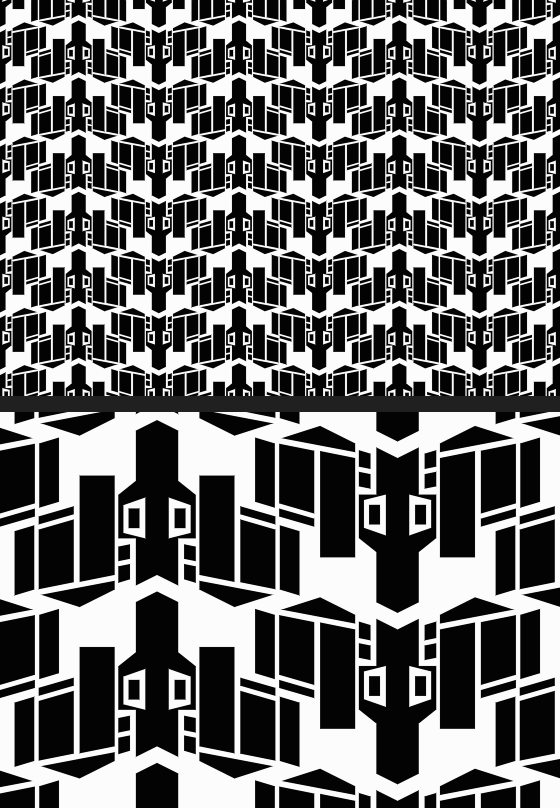
Top, the full canvas; bottom, a detail of the centre.
A Shadertoy shader for this pattern:

```glsl
const float CANVAS_HEIGHT = 813.0;    // design units from top to bottom
const float COLUMN_STEP = 164.6;      // between upright and inverted columns
const float ROW_STEP = 117.3;
const vec2 FIRST_MOTIF = vec2(161.5, 36.9);
const float FLIP_HEIGHT = 142.0;      // vertical offset of inverted columns
const vec3 INK = vec3(0.01);
const vec3 PAPER = vec3(0.99);

// Signed distance to a line given as (height at x = 0 of the span, slope).
float belowLine(vec2 p, vec2 line) {
    return (line.x + line.y * p.x - p.y) / sqrt(1.0 + line.y * line.y);
}

// Vertical sides with independently sloped upper and lower edges; y points down.
float slab(vec2 p, vec2 span, vec2 upper, vec2 lower) {
    float sides = max(span.x - p.x, p.x - span.y);
    p.x -= span.x;
    return max(sides, max(belowLine(p, upper), -belowLine(p, lower)));
}

float block(vec2 p, vec2 span, vec2 heights) {
    return slab(p, span, vec2(heights.x, 0.0), vec2(heights.y, 0.0));
}

// Pointed trunk with branching arms and framed openings.
float trunkShape(vec2 p) {
    float d = slab(p, vec2(-10.0, 14.5), vec2(0.0, 0.5), vec2(106.0, 0.5));
    d = min(d, slab(p, vec2(10.0, 26.5), vec2(43.0, 0.8), vec2(86.0, 0.0)));
    float opening = slab(p, vec2(8.0, 23.0), vec2(58.0, 0.35), vec2(86.0, -0.25));
    d = max(d, -opening);
    d = min(d, block(p, vec2(12.0, 19.5), vec2(65.5, 79.0)));
    d = min(d, slab(p, vec2(18.5, 26.5), vec2(90.0, 0.2), vec2(100.0, 0.2)));
    return min(d, slab(p, vec2(18.5, 26.5), vec2(103.5, 0.2), vec2(114.0, 0.3)));
}

// Tall bar, stepped side panels and the folded lid beneath them.
float wingShape(vec2 p) {
    float bar = slab(p, vec2(29.0, 53.0), vec2(43.0, 0.0), vec2(111.0, 0.2));
    float panel = slab(p, vec2(57.0, 81.0), vec2(73.0, 0.29), vec2(116.0, 0.2));
    float cap = slab(p, vec2(57.0, 81.0), vec2(64.0, 0.29), vec2(69.5, 0.29));
    float outer = slab(p, vec2(84.0, 97.5), vec2(77.0, 0.3), vec2(121.0, 0.3));
    float lid = slab(p, vec2(29.0, 81.0), vec2(115.0, 0.19), vec2(121.0, 0.5));
    lid = max(lid, -belowLine(p - vec2(53.0, 0.0), vec2(133.0, -0.32)));
    return min(min(min(bar, panel), min(cap, outer)), lid);
}

float motif(vec2 p) {
    p.x = abs(p.x);
    return min(trunkShape(p), wingShape(p));
}

void mainImage(out vec4 fragColor, in vec2 fragCoord) {
    float pixel = CANVAS_HEIGHT / iResolution.y;
    vec2 p = vec2(fragCoord.x, iResolution.y - fragCoord.y) * pixel - FIRST_MOTIF;
    float nearestColumn = floor(p.x / COLUMN_STEP + 0.5);
    float d = 1e4;

    // Neighbouring columns interlock, so join them before shading.
    for (int i = -1; i <= 1; i++) {
        float column = nearestColumn + float(i);
        bool inverted = mod(column, 2.0) > 0.5;
        vec2 q = vec2(p.x - column * COLUMN_STEP, inverted ? FLIP_HEIGHT - p.y : p.y);
        q.y = mod(q.y, ROW_STEP);
        for (int row = 0; row < 2; row++) {
            d = min(d, motif(q + vec2(0.0, float(row) * ROW_STEP)));
        }
    }

    float coverage = smoothstep(-0.65 * pixel, 0.65 * pixel, d);
    fragColor = vec4(mix(INK, PAPER, coverage), 1.0);
}
```
